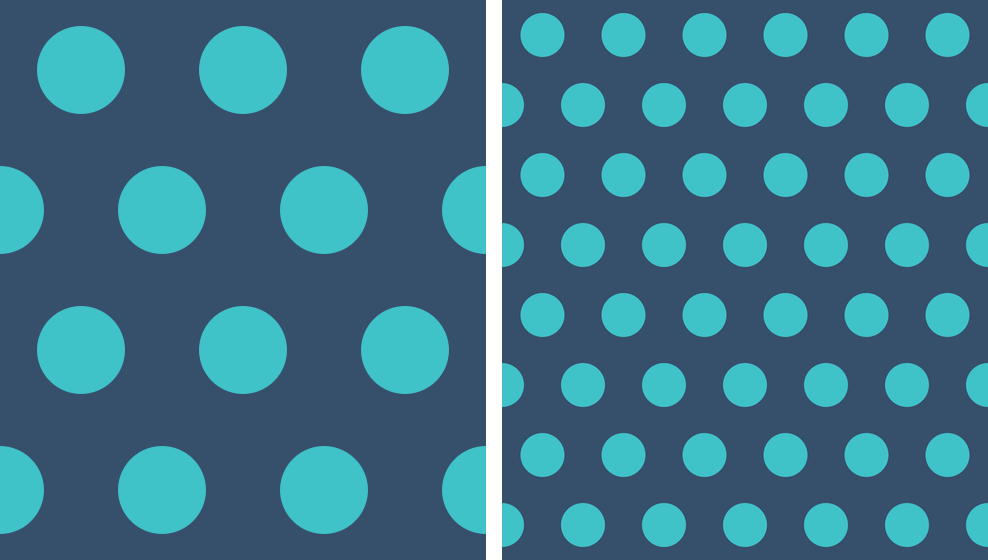
Left: one tile. Right: repeated 2 by 2.
This pattern is drawn by a Shadertoy shader. Its source:

```glsl
// Staggered polka dots: flat turquoise discs on slate blue, three across and four down.
// The canvas is split into whole cells, even rows shift by half a cell,
// and each cell draws one smooth-edged circle from its distance function.

// Signed distance to the nearest dot, in canvas heights
float dotDistance(vec2 uv, float aspect) {
    vec2 grid = vec2(3.0, 4.0);
    vec2 p = uv * grid;

    // Even rows are centred on the left edge, odd rows half a cell in
    p.x += 0.5 * mod(floor(p.y) + 1.0, 2.0);

    vec2 local = (fract(p) - 0.5) / grid * vec2(aspect, 1.0);
    return length(local) - 0.0785;
}

void mainImage(out vec4 fragColor, in vec2 fragCoord) {
    vec2 uv = fragCoord / iResolution.xy;
    float d = dotDistance(uv, iResolution.x / iResolution.y);

    // One-pixel soft edge
    float coverage = clamp(0.5 - d * iResolution.y, 0.0, 1.0);

    vec3 slate = vec3(0.21, 0.31, 0.42);
    vec3 turquoise = vec3(0.25, 0.76, 0.79);
    fragColor = vec4(mix(slate, turquoise, coverage), 1.0);
}
```
